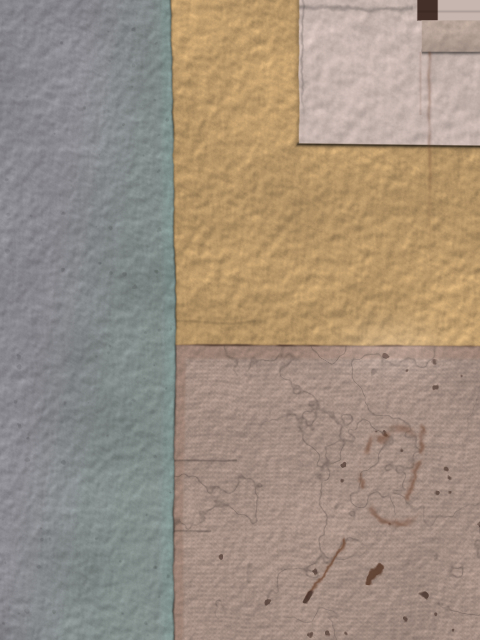
A Shadertoy shader for this texture:

```glsl
// A painted wall: blue-grey pilaster, ochre render, pale window surround, tooled stone base.
// Regions come from distances, plaster relief from lit value noise, and wear from
// hashed chips, soft strokes and a ragged ring.

const vec3 BLUE_LEFT = vec3(.535, .53, .555);
const vec3 BLUE_RIGHT = vec3(.50, .54, .53);
const vec3 TEAL_EDGE = vec3(.50, .575, .56);
const vec3 OCHRE = vec3(.745, .61, .425);
const vec3 STONE = vec3(.635, .55, .51);
const vec3 STONE_RIM = vec3(.61, .51, .46);
const vec3 PALE = vec3(.78, .71, .685);
const vec3 SILL = vec3(.70, .625, .58);
const vec3 DARK = vec3(.27, .19, .16);
const vec3 RUST = vec3(.43, .28, .20);
const float PILASTER_X = .271;   // lengths are fractions of the canvas height
const float BASE_Y = .461;
const vec2 SURROUND = vec2(.467, .776);
const vec2 SILL_CORNER = vec2(.659, .919);
const float SILL_TOP = .968;
const float ROW_PITCH = .0068;
const float RELIEF = .42;

float hash(vec2 p) {
    vec3 q = fract(p.xyx * .1031);
    q += dot(q, q.yzx + 33.33);
    return fract((q.x + q.y) * q.z);
}

float noise(vec2 p) {
    vec2 i = floor(p), f = fract(p);
    f = f * f * (3. - 2. * f);
    return mix(mix(hash(i), hash(i + vec2(1, 0)), f.x),
               mix(hash(i + vec2(0, 1)), hash(i + 1.), f.x), f.y);
}

float fbm(vec2 p) {
    float sum = 0., amp = .5;
    for (int i = 0; i < 4; i++, amp *= .5) {
        sum += amp * noise(p);
        p = mat2(.8, .6, -.6, .8) * p * 2.03 + 17.;
    }
    return sum;
}

// Brightness change of a rough surface lit from the upper left
float relief(vec2 p, float scale) {
    return RELIEF * (fbm(p * scale) - fbm(p * scale + vec2(-.25, .45)));
}

float cover(float d) {
    float px = 1. / iResolution.y;
    return 1. - smoothstep(-px, px, d);
}

float line(float d, float width) { return exp(-d * d / (width * width)); }

float segment(vec2 p, vec2 a, vec2 b) {
    vec2 ab = b - a;
    return length(p - a - ab * clamp(dot(p - a, ab) / dot(ab, ab), 0., 1.));
}

// Random round chips, one per chosen cell
float chips(vec2 p, float cells, float density) {
    vec2 id = floor(p * cells);
    vec2 centre = .25 + .5 * vec2(hash(id + 3.1), hash(id + 8.7));
    float radius = mix(.06, .2, hash(id + 5.3)) * (.5 + noise(p * 260.));
    return cover((length(fract(p * cells) - centre) - radius) / cells) * step(1. - density, hash(id));
}

vec3 pilaster(vec2 p, float edge) {
    vec3 c = mix(BLUE_LEFT, BLUE_RIGHT, smoothstep(.03, .25, p.x + .15 * (.5 - p.y)));
    c = mix(c, TEAL_EDGE, .8 * smoothstep(-.028, -.006, edge)) * (.91 + .18 * fbm(p * 9.));
    return c * (1. + .75 * relief(p, 85.) - .12 * chips(p, 55., .1));
}

vec3 render(vec2 p) {
    vec3 c = OCHRE * (.88 + .22 * fbm(p * vec2(7, 10))) * (1. + relief(p, 75.));
    float trowel = BASE_Y + .03 + .012 * noise(p * vec2(14, 1));
    return c * (1. - .07 * line(p.y - .68, .09) - .12 * line(p.y - trowel, .0025) * cover(p.x - .4));
}

vec3 surround(vec2 p) {
    vec3 c = PALE * (.95 + .1 * fbm(p * 11.)) * (1. + .7 * relief(p, 60.));
    float wobble = .012 * (fbm(p * 40.) - .5);
    c *= 1. - .16 * line(p.x - SURROUND.x - .006 - wobble, .002) * smoothstep(.8, .87, p.y);
    c *= 1. - .2 * line(p.y - .987 - wobble, .003) * cover(p.x - .645);
    // Window frame, pane and sill
    vec3 recess = mix(DARK, PALE, cover(.684 - p.x)) * (1. - .12 * line(p.y - .982, .002));
    c = mix(c, recess, cover(max(.652 - p.x, SILL_TOP - p.y)));
    vec2 s = SILL_CORNER - p;
    c *= 1. - .5 * line(s.y, .004) * cover(s.x);
    vec3 sill = SILL * (1. + .6 * relief(p, 70.)) * (.93 + .12 * smoothstep(.92, .965, p.y));
    return mix(c, sill, cover(max(max(s.x, s.y), p.y - SILL_TOP)));
}

vec3 stone(vec2 p, float edge) {
    // Tooled rows inside a smooth rim
    vec2 g = 6.283 * (p / ROW_PITCH + 1.2 * vec2(noise(p * 25.), noise(p * 18. + 9.)));
    float tooling = sin(g.y) * (.55 + .45 * sin(g.x));
    vec3 c = STONE * (.9 + .2 * fbm(p * vec2(8, 10))) * (1. + .045 * tooling);
    c = mix(STONE_RIM, c, smoothstep(.012, .019, min(edge, BASE_Y - p.y - .006)));
    c *= 1. + .7 * relief(p, 110.);
    // Veins, joints and chips
    c *= 1. - .15 * line(fbm(p * 13. + 4.) - .48, .012) * smoothstep(.45, .65, noise(p * 8.));
    float joint = p.y + .0015 * noise(p * 60.);
    c *= 1. - .22 * line(joint - .281, .0018) * cover(p.x - .37);
    c *= 1. - .2 * line(joint - .171, .0018) * cover(p.x - .33);
    c = mix(c, DARK, .65 * chips(p, 42., mix(.025, .11, smoothstep(.35, .7, p.x))));
    // Ragged rust ring, scrape and gouges
    vec2 w = p + .022 * (vec2(fbm(p * 35.), fbm(p * 35. + 7.)) - .47);
    float ring = .065 * (length((w - vec2(.625, .255)) / vec2(.06, .075)) - 1.);
    float rust = line(ring, .005) * (1. - smoothstep(.62, .665, p.x));
    rust = max(rust, line(segment(w, vec2(.665, .33), vec2(.636, .22)), .004));
    c = mix(c, RUST, .55 * rust * smoothstep(.25, .65, noise(p * 70.)));
    c = mix(c, RUST, .75 * line(segment(w, vec2(.538, .156), vec2(.482, .068)), .0025));
    c = mix(c, DARK, .85 * cover(segment(w, vec2(.487, .073), vec2(.48, .061)) - .004));
    c = mix(c, RUST * .8, .85 * cover(segment(w, vec2(.592, .118), vec2(.578, .088)) - .004));
    return mix(c, DARK, .8 * cover(length(w - vec2(.664, .07)) - .005));
}

void mainImage(out vec4 fragColor, in vec2 fragCoord) {
    vec2 p = fragCoord / iResolution.y;
    float rough = .004 * (fbm(p * 45.) - .47);
    float bow = .004 * (line(p.y - .46, .16) - smoothstep(.75, 1., p.y));
    float edge = p.x - PILASTER_X - bow - rough;
    float base = p.y - BASE_Y + .004 * (p.x - .28) - rough * .4;
    vec2 corner = SURROUND - p - vec2(rough, .012 * (p.x - SURROUND.x));
    float panel = max(corner.x, corner.y);
    // Ochre wall, surround and its shadow
    float shade = .18 + .55 * smoothstep(-.004, .002, corner.y);
    vec3 c = render(p) * (1. - shade * line(max(panel, 0.), .0045));
    c = mix(c, surround(p), cover(panel));
    // Rusty drips under the sill
    float drip = line(p.x - .671 - rough, .003) + .5 * line(p.x - .657, .002) * step(.82, p.y);
    drip *= cover(p.y - SILL_CORNER.y) * smoothstep(.54, .9, p.y) * (.4 + .6 * noise(p * 50.));
    c = mix(c, RUST, .48 * drip);
    // Stone base, joint and soft light
    c = mix(c, stone(p, edge), cover(base));
    c = mix(c, DARK, line(base, .002) * (.25 + .5 * smoothstep(.5, .8, noise(p * vec2(45, 5)))));
    c += .1 * line(length((p - vec2(.61, .455)) * vec2(1, 2)), .085);
    // Blue pilaster and dark seam
    c = mix(c, pilaster(p, edge), cover(edge));
    c *= 1. - .3 * line(edge, .002) * (.4 + noise(p * vec2(5, 40)));
    fragColor = vec4(clamp(c, 0., 1.), 1);
}
```
